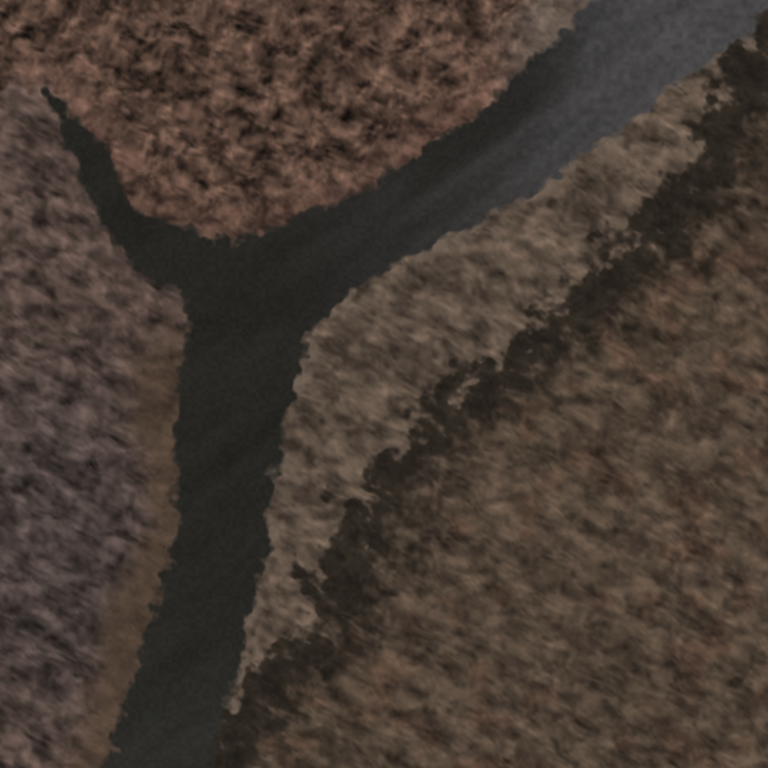
Give the GLSL for this texture, as a three.js fragment shader.

```glsl
// Aerial view of a dark forked river between autumn-brown wooded slopes.
varying vec2 vUv;

float hash(vec2 p) {
  vec3 q = fract(vec3(p.xyx) * 0.1031);
  q += dot(q, q.yzx + 33.33);
  return fract((q.x + q.y) * q.z);
}

float noise(vec2 p) {
  vec2 i = floor(p), f = fract(p);
  f = f * f * (3.0 - 2.0 * f);
  return mix(mix(hash(i), hash(i + vec2(1, 0)), f.x),
             mix(hash(i + vec2(0, 1)), hash(i + vec2(1, 1)), f.x), f.y);
}

float fbm(vec2 p) {
  float sum = 0.0, amp = 0.53;
  for (int i = 0; i < 3; i++) {
    sum += amp * noise(p);
    p = mat2(1.5, 1.1, -1.1, 1.5) * p + 17.3;
    amp *= 0.58;
  }
  return sum / 1.016;
}

// Tree crowns: height plus side light from the upper left, centred on zero.
float canopy(vec2 p, float stretch) {
  p += 0.008 * (vec2(noise(p * 38.0), noise(p * 38.0 + 9.0)) - 0.5);
  vec2 s = vec2(dot(p, vec2(0.8, -0.6)) * stretch, dot(p, vec2(0.6, 0.8)));
  float h = fbm(s * 62.0);
  float away = fbm((s + vec2(-0.005, 0.003)) * 62.0);
  return (h - 0.5) + 0.4 * (h - away);
}

// Distance to a channel segment whose half width runs from ra to rb.
float channel(vec2 p, vec2 a, vec2 b, float ra, float rb) {
  vec2 ab = b - a;
  float t = clamp(dot(p - a, ab) / dot(ab, ab), 0.0, 1.0);
  return length(p - a - ab * t) - mix(ra, rb, t);
}

float riverDistance(vec2 p) {
  float d = channel(p, vec2(0.20, -0.02), vec2(0.29, 0.30), 0.065, 0.058);
  d = min(d, channel(p, vec2(0.29, 0.30), vec2(0.293, 0.40), 0.058, 0.067));
  d = min(d, channel(p, vec2(0.293, 0.40), vec2(0.325, 0.60), 0.067, 0.08));
  // north-east arm
  d = min(d, channel(p, vec2(0.325, 0.61), vec2(0.50, 0.712), 0.079, 0.05));
  d = min(d, channel(p, vec2(0.50, 0.712), vec2(0.66, 0.80), 0.05, 0.062));
  d = min(d, channel(p, vec2(0.66, 0.80), vec2(0.93, 1.03), 0.062, 0.082));
  // narrow north-west arm
  d = min(d, channel(p, vec2(0.28, 0.64), vec2(0.165, 0.70), 0.05, 0.026));
  d = min(d, channel(p, vec2(0.165, 0.70), vec2(0.115, 0.80), 0.026, 0.02));
  return min(d, channel(p, vec2(0.115, 0.80), vec2(0.06, 0.88), 0.02, 0.004));
}

vec3 waterColor(vec2 p, float armSide) {
  float flow = fbm(vec2(dot(p, vec2(0.8, 0.6)) * 7.0, dot(p, vec2(-0.6, 0.8)) * 34.0));
  float sky = smoothstep(0.32, 0.92, p.x + 0.12 * (flow - 0.5));
  float bankShade = smoothstep(-0.005, 0.02, armSide + 0.03 * (flow - 0.5))
                  * smoothstep(0.48, 0.56, p.x);
  sky *= 1.0 - 0.85 * bankShade * (1.0 - smoothstep(0.66, 0.78, p.x));
  vec3 c = mix(vec3(0.15, 0.147, 0.135), vec3(0.285, 0.278, 0.282), sky);
  c += 0.025 * (1.0 - smoothstep(0.0, 0.25, p.y));
  return c * (0.86 + 0.24 * flow) + 0.05 * sky * (noise(p * 130.0) - 0.5);
}

void main() {
  vec2 p = vUv;
  float broad = fbm(p * 6.0);
  float ragged = fbm(p * 52.0 + 5.0) - 0.5;
  float leaning = canopy(p, 0.6);
  float clumps = canopy(p + 3.0, 0.85);
  float bank = riverDistance(p) + 0.03 * ragged;

  // Signed sides that split the land into slopes
  float armSide = p.y - 0.36 - 0.69 * p.x;
  float hillSide = min(min(armSide, p.y - 0.66),
                       max(p.x - 0.08 - 0.47 * (0.87 - p.y), p.y - 0.89));
  float hill = smoothstep(-0.015, 0.015, hillSide + 0.06 * ragged);
  float west = smoothstep(-0.01, 0.01, 0.21 + 0.22 * p.y - p.x);
  float bend = 0.045 * sin(9.24 * (p.y - 0.22)) * smoothstep(0.15, 0.25, p.y);
  float ridge = 0.77 * (p.x - 0.28 - 0.78 * p.y + bend);

  // East bank and the far slope beyond the ridge
  float farSlope = smoothstep(-0.02, 0.04, ridge);
  vec3 land = mix(vec3(0.335, 0.285, 0.244), vec3(0.298, 0.25, 0.208), farSlope);
  land = mix(land, vec3(0.32, 0.235, 0.19), 0.4 * smoothstep(0.6, 0.8, noise(p * 32.0)) * farSlope);
  land *= 1.0 + 0.95 * leaning + 0.2 * (broad - 0.5);
  float paleRim = (1.0 - smoothstep(0.006, 0.024, bank)) * smoothstep(0.45, 0.65, noise(p * 42.0));
  land = mix(land, vec3(0.43, 0.375, 0.33), 0.6 * paleRim * (1.0 - farSlope));

  // Ridge shadow, with lit crowns biting into its upper edge and a soft far side
  float shade = smoothstep(-0.056, -0.022, ridge + 0.1 * ragged - 0.04 * leaning)
              * (1.0 - smoothstep(0.0, 0.075, ridge + 0.08 * ragged + 0.05 * leaning));
  land = mix(land, vec3(0.162, 0.142, 0.119) * (1.0 + 0.5 * leaning), 0.92 * shade);

  // West bank: mauve woods, bare brown earth by the water
  float bare = (1.0 - smoothstep(0.025, 0.075, bank + 0.05 * (broad - 0.5)))
             * (1.0 - smoothstep(0.5, 0.62, p.y));
  vec3 woods = mix(vec3(0.315, 0.26, 0.236), vec3(0.25, 0.218, 0.208),
                   0.8 * (1.0 - smoothstep(0.05, 0.24, length((p - vec2(0.06, 0.30)) * vec2(1.0, 0.7)))));
  vec3 westLand = mix(woods, vec3(0.305, 0.247, 0.204), bare);
  westLand *= 1.0 + (1.15 - 0.7 * bare) * leaning + 0.2 * (broad - 0.5);
  land = mix(land, westLand, west);

  // Russet hill: deep gaps inside, bright crowns and a pale beach at its edge
  float rim = 1.0 - smoothstep(0.01, 0.07, bank);
  float beach = (1.0 - smoothstep(0.05, 0.09, bank)) * smoothstep(0.62, 0.70, p.x);
  float sunlit = smoothstep(0.35, 0.62, p.x);
  vec3 hillLand = mix(vec3(0.31, 0.24, 0.204), vec3(0.385, 0.29, 0.25), rim * (0.5 + 0.5 * sunlit));
  hillLand = mix(hillLand, vec3(0.375, 0.325, 0.29), beach);
  hillLand *= 1.0 + (1.5 - 0.5 * rim - 0.5 * beach) * clumps + 0.2 * (broad - 0.5);
  land = mix(land, hillLand, hill);

  // Water, soft bank edge and fine grain
  vec3 color = mix(waterColor(p, armSide), land, smoothstep(-0.005, 0.006, bank));
  color += 0.025 * (noise(p * 230.0) - 0.5);
  gl_FragColor = vec4(color, 1.0);
}
```
